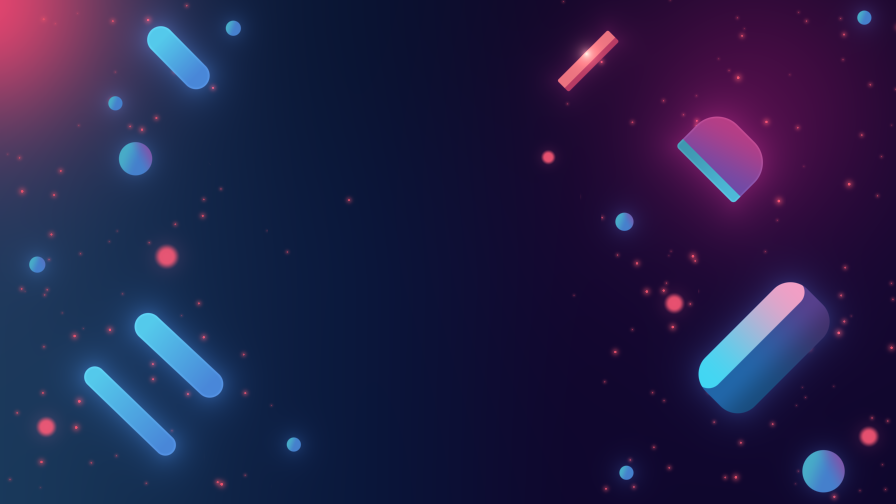
This background is drawn by a Shadertoy shader. Its source:

```glsl
// Neon capsules, spheres and rounded blocks floating among pink sparks on a navy gradient.
#define CYAN vec3(0.33, 0.79, 0.92)
#define BLUE vec3(0.27, 0.50, 0.80)
#define VIOLET vec3(0.50, 0.33, 0.66)
#define PINK vec3(0.92, 0.32, 0.42)
#define MAGENTA vec3(0.70, 0.18, 0.42)
#define SPARK_LAYERS 3
#define SPARK_DENSITY 0.38
#define HALO_FALLOFF 38.0

// Sphere centres with radii, then the same for blurred discs
const vec3 SPHERES[9] = vec3[9](
    vec3(0.463, 0.944, 0.015), vec3(0.229, 0.795, 0.014), vec3(0.269, 0.685, 0.033),
    vec3(0.074, 0.475, 0.016), vec3(0.583, 0.118, 0.014), vec3(1.239, 0.560, 0.018),
    vec3(1.715, 0.965, 0.014), vec3(1.243, 0.062, 0.014), vec3(1.634, 0.065, 0.042));
const vec3 BOKEH[5] = vec3[5](
    vec3(0.331, 0.491, 0.024), vec3(0.092, 0.153, 0.020), vec3(1.088, 0.688, 0.014),
    vec3(1.338, 0.398, 0.020), vec3(1.724, 0.134, 0.020));

vec2 hash2(vec2 p) {
    vec3 q = fract(p.xyx * vec3(0.1031, 0.1030, 0.0973));
    q += dot(q, q.yzx + 33.33);
    return fract((q.xx + q.yz) * q.zy);
}

// Diagonal frame: x runs up-right, y runs down-right
vec2 tilt(vec2 p, vec2 centre) {
    p -= centre;
    return vec2(p.x + p.y, p.x - p.y) * 0.7071;
}

float boxDist(vec2 p, vec2 halfSize, float radius) {
    vec2 q = abs(p) - halfSize + radius;
    return length(max(q, 0.0)) + min(max(q.x, q.y), 0.0) - radius;
}

float fill(float d) {
    float w = 0.75 / iResolution.y;
    return 1.0 - smoothstep(-w, w, d);
}

float halo(float d) { return exp(-max(d, 0.0) * HALO_FALLOFF); }

vec3 background(vec2 p) {
    vec3 col = mix(vec3(0.085, 0.225, 0.355), vec3(0.035, 0.085, 0.225), smoothstep(-0.08, 0.85, p.x));
    col = mix(col, vec3(0.055, 0.025, 0.175), smoothstep(0.65, 1.2, p.x));
    col *= 1.0 - 0.15 * smoothstep(0.4, 1.0, p.y) * smoothstep(0.2, 0.7, p.x);
    // Pink light from the upper left corner
    vec2 corner = p - vec2(-0.02, 1.0);
    col = mix(col, vec3(0.82, 0.27, 0.41), 0.92 * exp(-dot(corner, corner) * 16.0));
    col += vec3(0.13, 0.0, 0.03) * exp(-length(corner * vec2(2.6, 1.0)) * 2.2);
    // Magenta light behind the upper right block
    vec2 right = p - vec2(1.50, 0.80);
    col += vec3(0.17, 0.02, 0.085) * exp(-dot(right, right) * 14.0);
    return col + vec3(0.06, 0.008, 0.03) * exp(-dot(right, right) * 4.0);
}

// Jittered cells, sparser towards the middle and in the upper left
vec3 addSparks(vec3 col, vec2 p) {
    float sides = 1.0 - smoothstep(0.25, 0.72, p.x) + smoothstep(1.0, 1.5, p.x);
    sides *= mix(1.0, 0.5, smoothstep(0.4, 0.8, p.y) * step(p.x, 0.9));
    for (int i = 0; i < SPARK_LAYERS; i++) {
        float size = 0.115 - 0.025 * float(i);
        vec2 cell = floor(p / size) + 37.0 * float(i);
        vec2 pick = hash2(cell);
        vec2 offset = fract(p / size) - 0.2 - 0.6 * hash2(cell + 91.7);
        float d = length(offset) * size;
        float radius = mix(0.0012, 0.0032, pick.y * pick.y);
        float glow = max(fill(d - radius), 0.45 * exp(-d * d / (radius * radius * 7.0)));
        col = mix(col, PINK, glow * step(pick.x, SPARK_DENSITY * sides) * mix(0.3, 1.0, pick.y));
    }
    return col;
}

// Flat capsule lit from its first end
void addCapsule(inout vec3 col, vec2 p, vec2 a, vec2 b, float radius) {
    vec2 axis = b - a;
    float t = clamp(dot(p - a, axis) / dot(axis, axis), 0.0, 1.0);
    float d = length(p - a - axis * t) - radius;
    col += BLUE * 0.26 * halo(d);
    col = mix(col, mix(CYAN, BLUE * 1.06, t) + 0.05 * smoothstep(-0.006, 0.0, d), fill(d));
}

void addSphere(inout vec3 col, vec2 p, vec3 ball) {
    vec2 q = (p - ball.xy) / ball.z;
    float d = (length(q) - 1.0) * ball.z;
    vec3 shade = mix(CYAN * 0.85, BLUE, smoothstep(-0.9, 0.3, q.x - 0.4 * q.y));
    shade = mix(shade, VIOLET, smoothstep(0.0, 1.3, q.x + 0.5 * q.y) * smoothstep(0.014, 0.02, ball.z));
    col += BLUE * 0.15 * halo(d * 1.5);
    col = mix(col, shade, fill(d));
}

void addBar(inout vec3 col, vec2 p) {
    vec2 q = tilt(p, vec2(1.167, 0.879));
    float d = boxDist(q, vec2(0.071, 0.016), 0.004);
    vec3 shade = mix(vec3(0.92, 0.45, 0.50), vec3(0.72, 0.23, 0.39), fill(0.005 - q.y));
    col += MAGENTA * 0.18 * halo(d);
    col = mix(col, shade, fill(d));
    col += vec3(1.0, 0.75, 0.6) * 0.7 * exp(-length(p - vec2(1.164, 0.893)) * 95.0);
}

// Block with two rounded corners and a cyan front side
void addBlock(inout vec3 col, vec2 p) {
    vec2 q = tilt(p, vec2(1.439, 0.694));
    float d = boxDist(q, vec2(0.058, 0.081), q.x > 0.0 ? 0.057 : 0.008);
    vec3 shade = mix(VIOLET * vec3(0.85, 0.9, 1.0), vec3(0.72, 0.24, 0.52), smoothstep(-0.07, 0.07, q.x - 0.3 * q.y));
    vec3 side = mix(CYAN * 0.75, CYAN * 0.92, smoothstep(-0.08, 0.08, q.y));
    shade = mix(shade, side, fill(q.x + 0.038));
    shade += 0.07 * smoothstep(-0.005, 0.0, d);
    col += MAGENTA * 0.27 * halo(d * 0.6);
    col = mix(col, shade, fill(d));
}

// Thick pill with a bright slanted top face
void addPill(inout vec3 col, vec2 p) {
    vec2 q = tilt(p, vec2(1.516, 0.310));
    float d = boxDist(q, vec2(0.143, 0.069), 0.048);
    float t = smoothstep(-0.13, 0.14, q.x);
    vec3 body = mix(vec3(0.13, 0.40, 0.66), vec3(0.34, 0.25, 0.55), t * t);
    body *= 1.0 - 0.25 * smoothstep(0.0, 0.07, q.y);
    float top = boxDist(q + vec2(0.0, 0.041), vec2(0.143, 0.028), 0.028);
    vec3 face = mix(vec3(0.26, 0.84, 0.95), vec3(0.95, 0.62, 0.77), t);
    col += BLUE * 0.2 * halo(d);
    col = mix(col, mix(body, face, fill(top)), fill(d));
}

void mainImage(out vec4 fragColor, in vec2 fragCoord) {
    vec2 p = fragCoord / iResolution.y;
    vec3 col = addSparks(background(p), p);
    for (int i = 0; i < 5; i++) {
        float d = length(p - BOKEH[i].xy) / BOKEH[i].z;
        col = mix(col, PINK, 0.85 * (1.0 - smoothstep(0.5, 1.15, d)));
        col += PINK * 0.12 * exp(-d * d * 0.5);
    }
    for (int i = 0; i < 9; i++) addSphere(col, p, SPHERES[i]);
    addCapsule(col, p, vec2(0.319, 0.921), vec2(0.389, 0.850), 0.027);
    addCapsule(col, p, vec2(0.294, 0.352), vec2(0.416, 0.238), 0.027);
    addCapsule(col, p, vec2(0.188, 0.252), vec2(0.328, 0.117), 0.021);
    addBar(col, p);
    addBlock(col, p);
    addPill(col, p);
    fragColor = vec4(clamp(col, 0.0, 1.0), 1.0);
}
```
